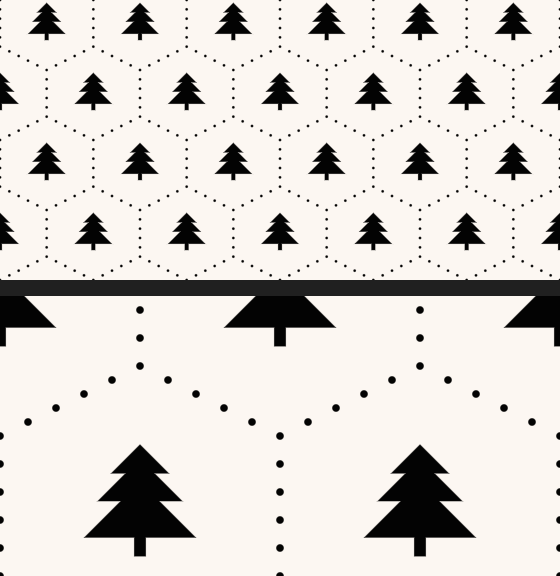
Top: the whole. Bottom: its middle third, enlarged.
Reproduce this pattern procedurally as a Shadertoy shader.

```glsl
// Black fir trees in staggered hexagons outlined with small dots, on cream.

// Isosceles tier with 45 degree sides and a flat base.
float tierDistance(vec2 p, float apexY, float baseY) {
    return max((abs(p.x) + p.y - apexY) * 0.7071, baseY - p.y);
}

float boxDistance(vec2 p, vec2 halfSize) {
    vec2 d = abs(p) - halfSize;
    return max(d.x, d.y);
}

float treeDistance(vec2 p) {
    float tiers = min(tierDistance(p, 0.220, 0.116), tierDistance(p, 0.169, 0.017));
    tiers = min(tiers, tierDistance(p, 0.087, -0.113));
    float trunk = boxDistance(p - vec2(0.0, -0.09), vec2(0.021, 0.09));
    return min(tiers, trunk);
}

// Five dot intervals per hexagon edge, folded into one quadrant.
float dotDistance(vec2 p) {
    vec2 q = abs(p);
    float uprightStep = clamp(round(q.y * 10.0 - 0.5), 0.0, 2.0);
    float slopeStep = clamp(round((0.5 - q.x) * 10.0), 0.0, 2.0);
    vec2 uprightDot = vec2(0.5, 0.05 + 0.1 * uprightStep);
    vec2 slopeDot = vec2(0.5, 0.25) + slopeStep * vec2(-0.1, 0.05);
    return min(distance(q, uprightDot), distance(q, slopeDot)) - 0.0135;
}

void mainImage(out vec4 fragColor, in vec2 fragCoord) {
    // Six cells across; rows are 0.75 of a cell apart.
    float pixel = 6.0 / iResolution.x;
    vec2 p = fragCoord * pixel;

    // Shift every other row by half a cell, then centre on the nearest hexagon.
    float row = round((p.y - 0.5) / 0.75);
    float x = p.x - 0.5 * mod(row, 2.0);
    vec2 cell = vec2(x - round(x), p.y - 0.5 - 0.75 * row);

    // Ink with smooth edges.
    float ink = min(treeDistance(cell), dotDistance(cell));
    float coverage = 1.0 - smoothstep(-0.8 * pixel, 0.8 * pixel, ink);
    fragColor = vec4(mix(vec3(0.99, 0.97, 0.95), vec3(0.01), coverage), 1.0);
}
```
